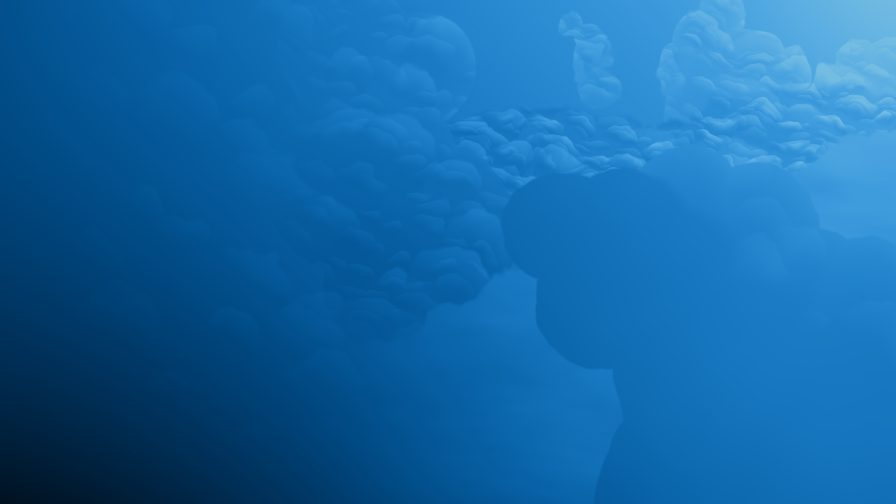
Write a Shadertoy shader that draws this background.

```glsl
// Painted cumulus clouds under a blue wash, bright at upper right, dark at lower left.
// One light value is built from a gradient, unions of round lobes and scattered
// overlapping puffs; a blue ramp then turns that light into colour.

float hash(vec2 p) {
    return fract(sin(dot(p, vec2(127.1, 311.7))) * 43758.5453);
}

float noise(vec2 p) {
    vec2 i = floor(p), f = fract(p);
    f = f * f * (3.0 - 2.0 * f);
    return mix(mix(hash(i), hash(i + vec2(1, 0)), f.x),
               mix(hash(i + vec2(0, 1)), hash(i + vec2(1, 1)), f.x), f.y);
}

float fbm(vec2 p) {
    float sum = 0.0, amp = 0.5;
    for (int i = 0; i < 4; i++) {
        sum += amp * noise(p);
        p = mat2(1.6, 1.2, -1.2, 1.6) * p;
        amp *= 0.5;
    }
    return sum;
}

// Scattered puffs on a tilted grid, painted from the top down, lit from above
float puffs(vec2 p, float scale) {
    p = mat2(0.88, 0.47, -0.47, 0.88) * p * scale;
    vec2 cell = floor(p);
    float shade = 0.35;
    for (int j = 1; j >= -1; j--)
    for (int i = -1; i <= 1; i++) {
        vec2 id = cell + vec2(i, j);
        vec2 jitter = vec2(hash(id), hash(id + 37.0));
        float radius = 0.35 + 0.4 * hash(id + 71.0);
        vec2 q = (p - id - 0.15 - 0.7 * jitter) / radius;
        float lit = smoothstep(-0.5, 1.1, dot(q, vec2(-0.1, 0.96)));
        float shown = smoothstep(1.0, 0.88, length(q)) * smoothstep(-0.7, 0.5, q.y);
        shade = mix(shade, lit, shown);
    }
    return shade - 0.4;
}

// Adds one round lobe to a cloud outline
float lobe(float d, vec2 p, float x, float y, float r) {
    return min(d, length(p - vec2(x, y)) - r);
}

float cover(float d, float soft) {
    return smoothstep(soft, -soft, d);
}

void mainImage(out vec4 fragColor, in vec2 fragCoord) {
    vec2 uv = fragCoord / iResolution.xy;
    vec2 p = vec2(uv.x * 1.7778, uv.y);
    float edge = max(0.003, 1.0 / iResolution.y);

    // Wash of light over the whole sky
    float low = 0.045 + 0.40 * smoothstep(-0.1, 0.95, uv.x);
    float high = 0.30 + 0.45 * uv.x - 0.08 * uv.x * uv.x;
    float wash = mix(low, high, uv.y) + 0.18 * uv.y * (1.0 - uv.y) * (1.0 - 1.3 * uv.x);
    wash += 0.05 * smoothstep(0.5, 0.0, length(p - vec2(1.78, 1.0)));

    // Warped spaces give the lobes a hand-drawn outline
    vec2 warp = vec2(fbm(p * 11.0), fbm(p * 11.0 + 40.0)) - 0.47;
    vec2 q = p + 0.075 * warp;
    vec2 soft = p + 0.03 * warp;
    float big = puffs(q, 7.0);
    float small = puffs(q * vec2(0.8, 1.15), 18.0);
    float fine = puffs(q * vec2(0.8, 1.1) + 5.0, 34.0);

    // Faint billows drifting through the dark side
    float drift = smoothstep(1.1, 0.6, p.x) * smoothstep(0.05, 0.35, p.y);
    float light = wash + drift * smoothstep(0.0, 0.5, p.x) * 0.03 * big;

    // Distant towers at the upper right, melting into the bank
    float d = lobe(1.0, q, 1.447, 0.98, 0.045);
    d = lobe(d, q, 1.40, 0.905, 0.065);
    d = lobe(d, q, 1.49, 0.88, 0.075);
    d = lobe(d, q, 1.56, 0.86, 0.045);
    d = lobe(d, q, 1.34, 0.85, 0.05);
    d = lobe(d, q, 1.45, 0.78, 0.13);
    d = lobe(d, q, 1.135, 0.95, 0.028);
    d = lobe(d, q, 1.17, 0.92, 0.036);
    d = lobe(d, q, 1.18, 0.87, 0.04);
    d = lobe(d, q, 1.20, 0.82, 0.04);
    d = lobe(d, q, 1.71, 0.86, 0.055);
    d = lobe(d, q, 1.78, 0.84, 0.07);
    d = lobe(d, q, 1.66, 0.80, 0.07);
    float tower = wash + 0.01 + 0.04 * exp(d * 30.0) + 0.05 * big + 0.09 * small + 0.04 * fine;
    light = mix(light, tower, cover(d, edge) * smoothstep(0.70, 0.86, p.y));

    // Bank of small puffs below the towers
    float bankTop = 0.85 + 0.02 * smoothstep(1.2, 1.7, p.x) - q.y - 0.09 * noise(q * 9.0);
    float bank = smoothstep(0.0, 0.02, bankTop) * smoothstep(0.57, 0.65, q.y)
               * smoothstep(0.84, 0.92, p.x);
    light = mix(light, wash + 0.15 * small + 0.08 * fine + 0.07 * big - 0.005, bank);

    // Blue gap at the right, beneath the bank
    vec2 gap = p - vec2(1.70, 0.58);
    light += 0.02 * exp(-60.0 * dot(gap, gap));

    // Tall faint cloud left of centre, shaded toward its foot
    d = lobe(1.0, soft, 0.833, 0.856, 0.112);
    d = lobe(d, soft, 0.69, 0.90, 0.14);
    d = lobe(d, soft, 0.72, 0.65, 0.20);
    d = lobe(d, soft, 0.90, 0.58, 0.12);
    d = lobe(d, soft, 0.95, 0.51, 0.075);
    d = lobe(d, soft, 0.80, 0.45, 0.16);
    float fade = smoothstep(0.30, 0.85, p.x) * smoothstep(0.25, 0.50, p.y);
    float height = smoothstep(0.45, 0.85, p.y);
    float relief = 0.08 * big + 0.05 * small + 0.02 * height * exp(d * 25.0);
    float tall = wash + fade * (relief + 0.04 * height - 0.035);
    light = mix(light, tall, cover(d, edge) * smoothstep(0.40, 0.75, p.x));

    // Pale slope under the tall cloud
    float slope = 0.45 + 0.41 * (p.x - 1.03) + 0.12 * warp.y - p.y;
    float streaks = fbm(vec2(p.x * 5.0 + p.y * 4.0, p.y * 16.0)) - 0.47;
    float pale = smoothstep(-edge, 0.01, slope) * smoothstep(0.55, 1.10, p.x);
    light = mix(light, wash + 0.02 + 0.07 * streaks, pale);

    // Foreground cloud, lit rear lobes
    d = lobe(1.0, soft, 1.365, 0.575, 0.135);
    d = lobe(d, soft, 1.49, 0.55, 0.13);
    d = lobe(d, soft, 1.71, 0.36, 0.17);
    d = lobe(d, soft, 1.60, 0.42, 0.13);
    float rear = wash - 0.04 + 0.04 * exp(d * 14.0) + 0.025 * big;
    light = mix(light, rear, cover(d, edge));

    // Foreground cloud, shaded body that dissolves to the right
    d = lobe(1.0, soft, 1.11, 0.55, 0.11);
    d = lobe(d, soft, 1.24, 0.54, 0.125);
    d = lobe(d, soft, 1.34, 0.46, 0.13);
    d = lobe(d, soft, 1.20, 0.40, 0.14);
    d = lobe(d, soft, 1.435, 0.25, 0.22);
    d = lobe(d, soft, 1.62, 0.10, 0.25);
    d = lobe(d, soft, 1.45, 0.00, 0.27);
    float body = wash - mix(0.025, 0.055, smoothstep(0.1, 0.6, p.y))
               + 0.03 * (fbm(p * 4.0) - 0.47);
    light = mix(light, body, cover(d, edge + 0.03 * smoothstep(1.2, 1.5, p.x)));

    // Blue ramp from near black to pale sky
    light = clamp(light + 0.015, 0.02, 0.74);
    float lift = max(light - 0.25, 0.0);
    vec3 blue = vec3(1.9 * lift * lift, light, light * (1.88 - 1.25 * light * light));
    fragColor = vec4(blue, 1.0);
}
```
